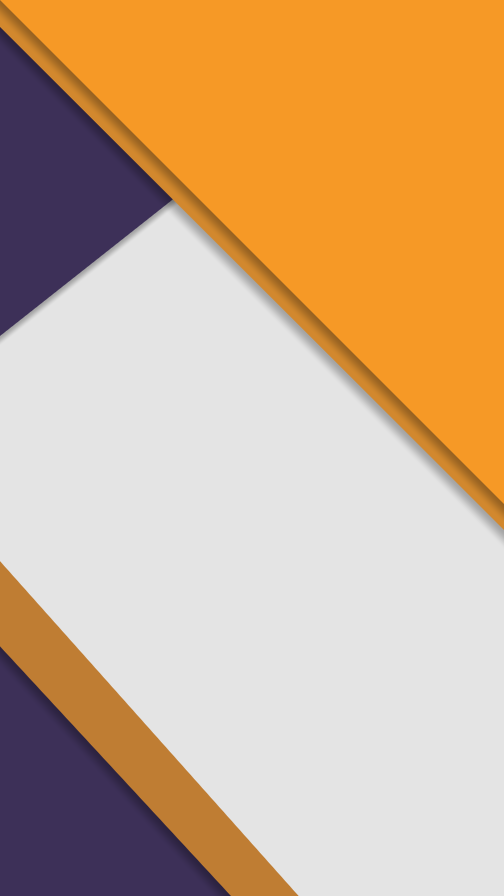
Reproduce this background procedurally as a WebGL 1 fragment shader.

```glsl
precision highp float;

uniform vec2 u_resolution;

const vec3 PAPER = vec3(0.894, 0.894, 0.894);
const vec3 ORANGE = vec3(0.965, 0.600, 0.150);
const vec3 BAND = vec3(0.825, 0.535, 0.180);
const vec3 STRIPE = vec3(0.750, 0.490, 0.200);
const vec3 PURPLE = vec3(0.238, 0.188, 0.345);

// Edge end points, in units of the canvas height
const vec2 ORANGE_A = vec2(0.0, 1.0);
const vec2 ORANGE_B = vec2(0.5625, 0.4375);
const vec2 BAND_A = vec2(0.0, 0.970);
const vec2 BAND_B = vec2(0.5625, 0.4085);
const vec2 WEDGE_A = vec2(0.0, 0.625);
const vec2 WEDGE_B = vec2(0.1927, 0.7773);
const vec2 STRIPE_A = vec2(0.0, 0.3737);
const vec2 STRIPE_B = vec2(0.3333, 0.0);
const vec2 CORNER_A = vec2(0.0, 0.2786);
const vec2 CORNER_B = vec2(0.2578, 0.0);

const float SHADOW_WIDTH = 0.016;
const float WEDGE_SHADOW_WIDTH = 0.009;
const float SHADOW_STRENGTH = 0.28;

// Signed distance to the line a-b, positive above it
float above(vec2 p, vec2 a, vec2 b) {
  vec2 dir = normalize(b - a);
  return dot(p - a, vec2(-dir.y, dir.x));
}

// Antialiased coverage of the positive side
float cover(float d) {
  return clamp(d * u_resolution.y + 0.5, 0.0, 1.0);
}

// Light left at a distance from a raised edge
float shade(float d, float width) {
  return 1.0 - SHADOW_STRENGTH * (1.0 - smoothstep(0.0, width, d));
}

void main() {
  vec2 p = gl_FragCoord.xy / u_resolution.y;
  float orange = above(p, ORANGE_A, ORANGE_B);
  float band = above(p, BAND_A, BAND_B);
  float wedge = above(p, WEDGE_A, WEDGE_B);
  float stripe = above(p, STRIPE_A, STRIPE_B);
  float corner = above(p, CORNER_A, CORNER_B);

  // Upper left wedge over the paper
  vec3 color = PAPER * shade(-wedge, WEDGE_SHADOW_WIDTH);
  color = mix(color, PURPLE, cover(wedge));

  // Diagonal band and orange sheet, each shading the layer below
  color *= shade(-band, SHADOW_WIDTH);
  color = mix(color, BAND * shade(-orange, SHADOW_WIDTH), cover(band));
  color = mix(color, ORANGE, cover(orange));

  // Lower left stripe and shaded corner
  color = mix(color, STRIPE, cover(-stripe));
  color = mix(color, PURPLE * shade(-corner, SHADOW_WIDTH), cover(-corner));

  gl_FragColor = vec4(color, 1.0);
}
```
